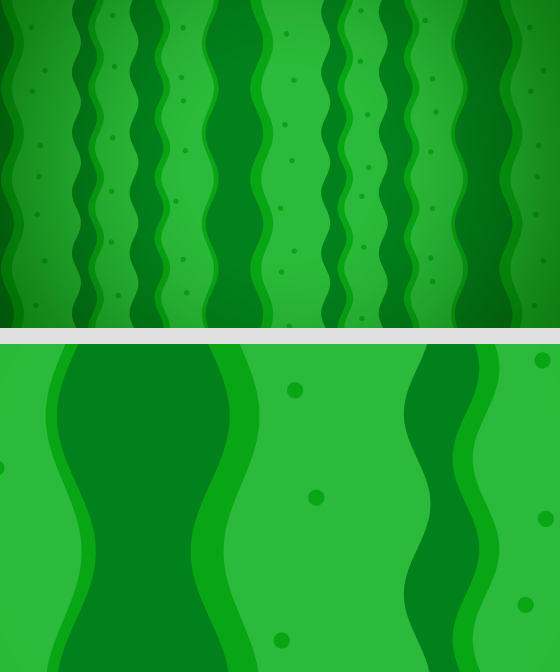
Top, the full canvas; bottom, a detail of the centre.
Reproduce this pattern procedurally as a WebGL 1 fragment shader.

```glsl
precision highp float;
// Wavy vertical watermelon stripes with scattered seeds and a soft vignette.

uniform vec2 u_resolution;

const float TAU = 6.2831853;
const float TILES_PER_HEIGHT = 1.316;  // tile widths in one canvas height
const float TILE_HEIGHT = 1.45;        // in tile widths
const float TILE_START = 0.219;        // part of the first tile cut off at left
const float SEED_RADIUS = 0.0108;

const vec3 FLESH = vec3(0.17, 0.73, 0.23);
const vec3 RIM = vec3(0.03, 0.65, 0.08);
const vec3 RIND = vec3(0.005, 0.505, 0.11);
const vec3 VIGNETTE_TINT = vec3(0.25, 0.62, 0.22);

vec2 hash2(vec2 p) {
  vec2 q = vec2(dot(p, vec2(127.1, 311.7)), dot(p, vec2(269.5, 183.3)));
  return fract(sin(q) * 43758.5453);
}

// Periodic offset that peaks where v * count equals phase.
float wave(float v, float count, float phase) {
  return cos(TAU * (v * count - phase));
}

// Coverage of the span between two edges.
float band(float x, float left, float right, float aa) {
  return smoothstep(-aa, aa, x - left) * smoothstep(-aa, aa, right - x);
}

// Broad stripe with mirrored edges and a rim on both sides.
vec3 wideStripe(vec3 color, vec2 p, float aa) {
  float w = wave(p.y, 4.0, 0.476);
  float rim = band(p.x, 0.053 - 0.024 * w, 0.291 + 0.024 * w, aa);
  float rind = band(p.x, 0.070 - 0.026 * w, 0.249 + 0.026 * w, aa);
  return mix(mix(color, RIM, rim), RIND, rind);
}

// Slim stripe with a rim on its right side only.
vec3 slimStripe(vec3 color, vec2 p, float left, float right, float phase, float aa) {
  float a = left + 0.0178 * wave(p.y, 6.0, 0.70);
  float b = right + 0.0178 * wave(p.y, 6.0, phase);
  color = mix(color, RIM, band(p.x, a, b + 0.027, aa));
  return mix(color, RIND, band(p.x, a, b, aa));
}

// One jittered seed in each row of a vertical lane.
float seedLane(vec2 p, float center, float spread, float rows, float aa) {
  float row = floor(p.y * rows);
  vec2 jitter = hash2(vec2(mod(row, rows), rows)) - 0.5;
  vec2 seed = vec2(center + 2.0 * spread * jitter.x,
                   (row + 0.5 + 0.55 * jitter.y) / rows);
  float d = length((p - seed) * vec2(1.0, TILE_HEIGHT)) - SEED_RADIUS;
  return 1.0 - smoothstep(-aa, aa, d);
}

void main() {
  // Tile coordinates: x across one tile, y down in tile heights.
  vec2 fromTop = vec2(gl_FragCoord.x, u_resolution.y - gl_FragCoord.y);
  vec2 p = fromTop / u_resolution.y * TILES_PER_HEIGHT;
  float aa = 0.75 * TILES_PER_HEIGHT / u_resolution.y;
  p.x += TILE_START;
  float column = floor(p.x);
  p = vec2(fract(p.x), p.y / TILE_HEIGHT);

  // Seeds drop by half a tile in every other column.
  vec2 q = p - vec2(0.0, 0.5 * mod(column, 2.0));
  float seeds = seedLane(q, 0.398, 0.060, 9.0, aa);
  seeds = max(seeds, seedLane(q, 0.687, 0.038, 7.0, aa));
  seeds = max(seeds, seedLane(q, 0.947, 0.026, 8.0, aa));

  vec3 color = mix(FLESH, RIM, seeds);
  color = wideStripe(color, p, aa);
  color = slimStripe(color, p, 0.526, 0.591, 0.95, aa);
  color = slimStripe(color, p, 0.757, 0.857, 0.45, aa);

  // Darken away from the centre, in half canvas widths.
  vec2 fromCenter = (2.0 * gl_FragCoord.xy - u_resolution) / u_resolution.x;
  float shade = smoothstep(0.3, 1.4, length(fromCenter));
  color *= mix(vec3(1.0), VIGNETTE_TINT, shade);

  gl_FragColor = vec4(color, 1.0);
}
```
